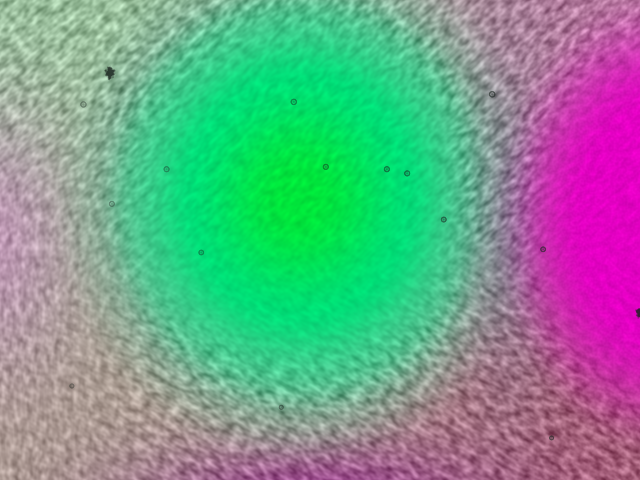
Reproduce this background procedurally as a Shadertoy shader.

```glsl
vec2 hash2(vec2 p) {
    vec3 q = fract(p.xyx * vec3(0.1031, 0.1030, 0.0973));
    q += dot(q, q.yzx + 33.33);
    return fract((q.xx + q.yz) * q.zy);
}

float cornerSlope(vec2 cell, vec2 corner, vec2 f) {
    float angle = 6.2832 * hash2(cell + corner).x;
    return dot(vec2(cos(angle), sin(angle)), f - corner);
}

float gradientNoise(vec2 p) {
    vec2 i = floor(p), f = fract(p);
    vec2 u = f * f * f * (f * (f * 6.0 - 15.0) + 10.0);
    float low = mix(cornerSlope(i, vec2(0, 0), f), cornerSlope(i, vec2(1, 0), f), u.x);
    float high = mix(cornerSlope(i, vec2(0, 1), f), cornerSlope(i, vec2(1, 1), f), u.x);
    return mix(low, high, u.y);
}

// Noise stretched along the given angle
float streaks(vec2 p, float angle) {
    vec2 along = vec2(cos(angle), sin(angle));
    vec2 q = vec2(dot(p, along), dot(p, vec2(-along.y, along.x))) + 7.0;
    return gradientNoise(q * vec2(36, 72)) + 0.6 * gradientNoise(q * vec2(75, 125) + 31.0);
}

float glow(vec2 p, vec2 centre, vec2 radius) {
    vec2 d = (p - centre) / radius;
    return exp(-dot(d, d));
}

vec3 colourField(vec2 p) {
    // Pale surroundings
    float right = smoothstep(0.5, 1.3, p.x);
    vec3 bottom = mix(vec3(0.67, 0.61, 0.57), vec3(0.64, 0.37, 0.47), right);
    vec3 top = mix(vec3(0.60, 0.75, 0.61), vec3(0.70, 0.46, 0.61), right);
    vec3 col = mix(bottom, top, smoothstep(0.1, 0.95, p.y));
    col = mix(col, vec3(0.75, 0.58, 0.71), 0.9 * glow(p, vec2(-0.02, 0.50), vec2(0.17, 0.27)));
    col = mix(col, vec3(0.58, 0.20, 0.54), 0.9 * glow(p, vec2(0.66, -0.05), vec2(0.36, 0.12)));

    // Green disc: core, teal ring, grey-green rim
    float r = length((p - vec2(0.625, 0.59)) * vec2(1.06, 0.97));
    vec3 disc = mix(vec3(0.0, 0.90, 0.23), vec3(0.0, 0.87, 0.47), smoothstep(0.03, 0.26, r));
    disc = mix(disc, vec3(0.25, 0.79, 0.55), smoothstep(0.23, 0.36, r));
    disc = mix(disc, vec3(0.49, 0.68, 0.58), smoothstep(0.33, 0.46, r));
    col = mix(disc, col, smoothstep(0.38, 0.56, r));

    // Violet-grey band, then the magenta patch on the right
    col = mix(col, vec3(0.51, 0.49, 0.57), 0.65 * glow(p, vec2(1.06, 0.53), vec2(0.09, 0.32)));
    float m = length((p - vec2(1.40, 0.54)) / vec2(0.36, 0.47));
    return mix(vec3(0.89, 0.0, 0.76), col, smoothstep(0.48, 1.08, m));
}

// Mottling: rising streaks above, falling below, upright at the left
float mottling(vec2 p) {
    float tilt = smoothstep(0.25, 0.60, p.y + 0.1 * gradientNoise(p * 4.0));
    float grain = mix(streaks(p, -0.55), streaks(p, 0.75), tilt);
    float upright = 0.65 * (1.0 - smoothstep(0.05, 0.40, p.x)) * (1.0 - smoothstep(0.5, 0.8, p.y));
    return mix(grain, streaks(p, 1.57), upright);
}

// Irregular dark grain of dust
float dust(vec2 p, vec2 centre, float radius) {
    float d = length((p - centre) * vec2(1.1, 0.85)) + 0.006 * gradientNoise(p * 160.0);
    return 1.0 - smoothstep(0.6 * radius, 1.2 * radius, d);
}

void mainImage(out vec4 fragColor, in vec2 fragCoord) {
    vec2 p = fragCoord / iResolution.y;
    float aspect = iResolution.x / iResolution.y;
    vec3 col = colourField(p);

    // Texture is calmer in the saturated areas
    float saturation = max(col.r, max(col.g, col.b)) - min(col.r, min(col.g, col.b));
    float strength = mix(0.27, 0.11, smoothstep(0.15, 0.8, saturation));
    float grain = mottling(p);
    col += strength * grain * mix(vec3(1), col, smoothstep(0.3, 0.8, saturation));
    col += 0.035 * gradientNoise(p * 180.0) * smoothstep(0.9, 1.2, p.x);

    // Small rings with dark middles
    float shade = 0.0;
    for (int i = 0; i < 14; i++) {
        vec2 seed = hash2(vec2(float(i) * 3.7 + 1.0, 5.3));
        float size = mix(0.0035, 0.0055, seed.y);
        float d = length(p - seed * vec2(aspect, 0.85));
        float ring = 1.0 - smoothstep(0.0005, 0.0025, abs(d - size));
        float middle = 1.0 - smoothstep(0.0, size, d);
        shade = max(shade, mix(0.3, 0.65, seed.x) * max(ring, 0.7 * middle));
    }

    // Two larger grains
    shade = max(shade, 0.85 * dust(p, vec2(0.229, 0.848), 0.011));
    shade = max(shade, 0.85 * dust(p, vec2(aspect, 0.349), 0.010));
    col = mix(col, vec3(0.10, 0.14, 0.12), shade);

    fragColor = vec4(clamp(col, 0.0, 1.0), 1.0);
}
```
